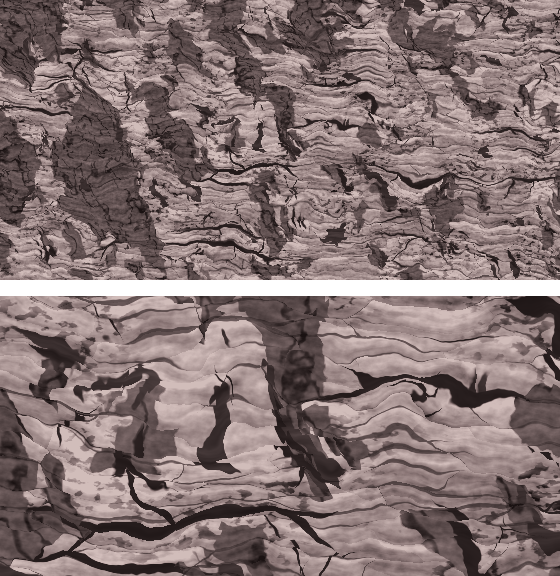
Top: the whole. Bottom: its middle third, enlarged.
Reproduce this texture procedurally as a Shadertoy shader.

```glsl
vec2 hash2(vec2 p) {
    p = vec2(dot(p, vec2(127.1, 311.7)), dot(p, vec2(269.5, 183.3)));
    return fract(sin(p) * 43758.5);
}

float gradientDot(vec2 cell, vec2 corner, vec2 f) {
    return dot(hash2(cell + corner) * 2.0 - 1.0, f - corner);
}

float noise(vec2 p) {
    vec2 i = floor(p), f = fract(p);
    vec2 u = f * f * f * (f * (f * 6.0 - 15.0) + 10.0);
    return mix(mix(gradientDot(i, vec2(0, 0), f), gradientDot(i, vec2(1, 0), f), u.x),
               mix(gradientDot(i, vec2(0, 1), f), gradientDot(i, vec2(1, 1), f), u.x), u.y);
}

float fbm(vec2 p) {
    float sum = 0.0, amp = 1.0;
    for (int i = 0; i < 4; i++) {
        sum += amp * noise(p);
        p = mat2(1.9, 0.3, -0.3, 1.9) * p + 7.3;
        amp *= 0.5;
    }
    return sum;
}

// Stretched Voronoi blocks: border distance, own id, neighbour id, height in block
vec4 blocks(vec2 p, vec2 scale) {
    p *= scale;
    vec2 base = floor(p), nearSite = vec2(0), nextSite = vec2(0);
    float nearD = 1e3, nextD = 1e3, id = 0.0, nextId = 0.0;
    for (int y = -1; y <= 1; y++)
    for (int x = -1; x <= 1; x++) {
        vec2 cell = base + vec2(x, y);
        vec2 site = cell + 0.1 + 0.8 * hash2(cell);
        float d = dot(site - p, site - p);
        float cellId = hash2(cell + 31.7).x;
        if (d < nearD) {
            nextD = nearD; nextSite = nearSite; nextId = id;
            nearD = d; nearSite = site; id = cellId;
        } else if (d < nextD) {
            nextD = d; nextSite = site; nextId = cellId;
        }
    }
    // Long sides count as closer than the short ends
    vec2 across = abs(normalize(nextSite - nearSite));
    float border = 0.5 * (nextD - nearD) / length((nextSite - nearSite) * scale);
    border *= max(scale.x, scale.y) / dot(across, scale);
    return vec4(border, id, nextId, p.y - nearSite.y);
}

// Fills the blocks whose id exceeds the limit, with smooth outlines
float pickBlocks(vec4 b, float limit, float soft) {
    float own = step(limit, b.y), other = step(limit, b.z);
    return mix(0.5 * (own + other), own, smoothstep(0.0, soft, b.x));
}

float crevice(float dist, float width, float soft) {
    return smoothstep(-soft, soft, width - dist);
}

vec3 rockColor(float tone) {
    vec3 col = mix(vec3(0.10, 0.07, 0.07), vec3(0.53, 0.45, 0.45), clamp(tone * 2.0, 0.0, 1.0));
    return mix(col, vec3(0.82, 0.74, 0.73), clamp(tone * 2.0 - 1.0, 0.0, 1.0));
}

void mainImage(out vec4 fragColor, in vec2 fragCoord) {
    vec2 p = fragCoord / iResolution.y;
    float soft = 0.7 / iResolution.y;
    vec2 warp = vec2(fbm(p * 4.0), fbm(p * 4.0 + 17.0));
    vec2 rough = vec2(fbm(p * 24.0), fbm(p * 24.0 + 9.0));

    // Thin, nearly level strata
    vec2 s = p + vec2(0.1, 0.07) * warp + vec2(0.012, 0.007) * rough;
    s.y += 0.06 * s.x;
    vec4 beds = blocks(s, vec2(3.6, 13.0));
    vec4 leaves = blocks(s + 5.0, vec2(8.0, 40.0));
    float grain = fbm(s * vec2(13.0, 70.0));
    float grit = fbm(p * vec2(85.0, 110.0));
    float tone = 0.73 + 0.16 * (beds.y - 0.5) + 0.3 * (leaves.y - 0.5);
    tone += 0.45 * grain + 0.18 * grit + 0.14 * beds.w + 0.2 * leaves.w + 0.15 * warp.y;

    // Clustered pits
    float clumps = smoothstep(-0.15, 0.25, fbm(p * 6.0 + 40.0));
    tone -= 0.42 * clumps * smoothstep(0.06, 0.24, fbm(p * vec2(50.0, 80.0) + 70.0));
    float leafGap = crevice(leaves.x, 0.009 * noise(s * vec2(8.0, 20.0)) + 0.0004, soft);
    tone = mix(tone, 0.17, 0.8 * leafGap);

    // Steep shaded faces, stepped where they cross the strata
    vec2 q = p + 0.1 * warp + 0.014 * rough;
    q.x += 0.03 * (leaves.y - 0.5) + 0.03 * (beds.y - 0.5);
    vec2 f = vec2(dot(q, vec2(0.9, 0.44)), dot(q, vec2(0.44, -0.9)));
    vec4 bigFaces = blocks(f + 2.0, vec2(5.0, 2.4));
    vec4 smallFaces = blocks(f + 8.0, vec2(12.0, 5.5));
    vec4 chips = blocks(f + 14.0, vec2(25.0, 13.0));
    float shade = max(pickBlocks(bigFaces, 0.83, soft), pickBlocks(smallFaces, 0.84, soft));
    shade = max(shade, pickBlocks(chips, 0.88, soft));
    float joint = abs(noise(f * vec2(24.0, 5.0)) + 0.25 * rough.x);
    float shadeTone = 0.32 + 0.2 * grain + 0.12 * grit + 0.08 * (leaves.y - 0.5);
    shadeTone -= 0.2 * (1.0 - smoothstep(0.01, 0.07, joint));
    shadeTone -= 0.12 * leafGap;
    tone = mix(tone, shadeTone, shade);

    // Deep hollows and open crevices
    float hollow = smoothstep(0.37, 0.41, fbm(f * vec2(16.0, 7.0) + 60.0));
    float gap = crevice(beds.x, 0.024 * noise(s * vec2(3.0, 8.0)) - 0.001, soft) * (1.0 - 0.6 * shade);
    gap = max(gap, crevice(bigFaces.x, 0.03 * noise(p * 7.0 + 3.0) - 0.004, soft));
    gap = max(gap, crevice(smallFaces.x, 0.02 * noise(p * 9.0 + 21.0) - 0.003, soft));
    tone = mix(tone, 0.14 + 0.15 * grain, hollow);
    tone = mix(tone, 0.06 + 0.08 * grain, gap);

    fragColor = vec4(rockColor(tone), 1.0);
}
```
